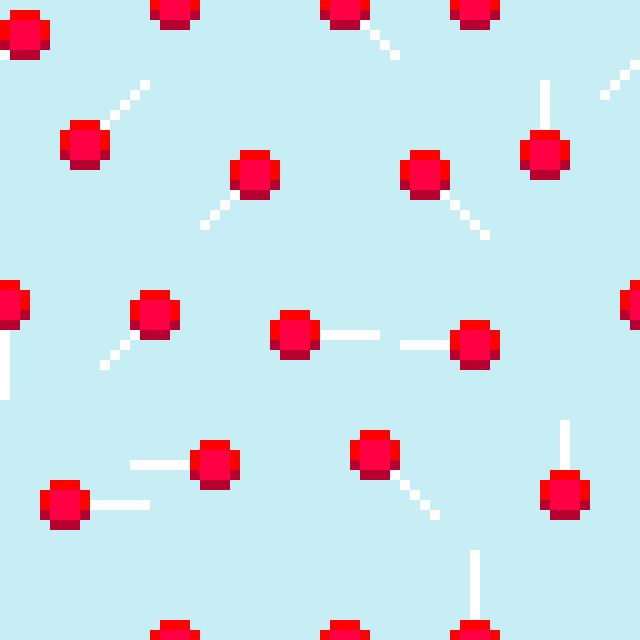
Give the GLSL for this pattern, as a Shadertoy shader.

```glsl
#define GRID 64.0          // blocks along one side of the canvas
#define SPACING 16.0       // blocks between neighbouring pops
#define JITTER 3.0         // largest shift of a pop, in blocks
#define ROW_SHIFT 8.0      // stagger of every second row, in blocks
#define LIFT 7.0           // vertical offset of the layout, in blocks
#define BARE_POP 12.0      // index of the pop without a stick
#define SKY vec3(0.776, 0.933, 0.957)
#define RIM vec3(1.0, 0.0, 0.0)
#define CANDY vec3(1.0, 0.0, 0.27)
#define SHADE vec3(0.71, 0.0, 0.19)
#define STICK vec3(1.0)

const float TILES = GRID / SPACING;

vec3 hash3(vec2 p) {
    vec3 q = fract(vec3(p.xyx) * vec3(0.1031, 0.1030, 0.0973) + 0.37);
    q += dot(q, q.yxz + 33.33);
    return fract((q.xxy + q.yzz) * q.zyx);
}

// Round candy of 5 by 5 blocks without its corners
bool insideCandy(vec2 d) {
    vec2 a = abs(d);
    return max(a.x, a.y) < 2.5 && a.x + a.y < 3.5;
}

vec3 candyColor(vec2 d) {
    vec2 a = abs(d);
    if (max(a.x, a.y) < 1.5) return CANDY;
    return d.y < -0.5 ? SHADE : RIM;
}

// Straight or diagonal run of blocks in one of eight directions
bool onStick(vec2 d, float index, vec3 rnd) {
    if (abs(index - BARE_POP) < 0.5) return false;
    float turn = mod(3.0 * index + floor(3.0 * rnd.z), 8.0);
    float angle = turn * 0.785398;
    vec2 dir = floor(vec2(cos(angle), sin(angle)) + 0.5);
    float pick = fract(rnd.z * 17.0 + rnd.x);
    bool diagonal = mod(turn, 2.0) > 0.5;
    float reach = diagonal ? 5.0 + floor(pick * 2.0) : 7.0 + floor(pick * 2.4);
    float along = max(abs(d.x), abs(d.y));
    vec2 miss = abs(d - dir * along);
    return along < reach + 0.5 && max(miss.x, miss.y) < 0.5;
}

// Colour of one block: search the jittered pops around it
vec3 blockColor(vec2 block) {
    vec3 color = SKY;
    block.y -= LIFT;
    for (float j = -1.0; j <= 1.0; j++) {
        float row = floor(block.y / SPACING) + j;
        float shift = ROW_SHIFT * mod(row, 2.0);
        for (float i = -1.0; i <= 1.0; i++) {
            vec2 tile = vec2(floor((block.x - shift) / SPACING) + i, row);
            vec2 id = mod(tile, TILES);
            vec3 rnd = hash3(id);
            vec2 jitter = floor(rnd.xy * (2.0 * JITTER + 1.0)) - JITTER;
            vec2 center = (tile + 0.5) * SPACING + vec2(shift, 0.0) + jitter;
            vec2 d = block - center;
            if (insideCandy(d)) return candyColor(d);
            if (onStick(d, id.x + TILES * id.y, rnd)) color = STICK;
        }
    }
    return color;
}

void mainImage(out vec4 fragColor, in vec2 fragCoord) {
    float scale = GRID / min(iResolution.x, iResolution.y);
    vec3 color = vec3(0.0);
    // Four samples smooth block edges that fall inside a pixel
    for (float y = -0.25; y < 0.5; y += 0.5)
        for (float x = -0.25; x < 0.5; x += 0.5)
            color += blockColor(floor((fragCoord + vec2(x, y)) * scale));
    fragColor = vec4(color * 0.25, 1.0);
}
```
